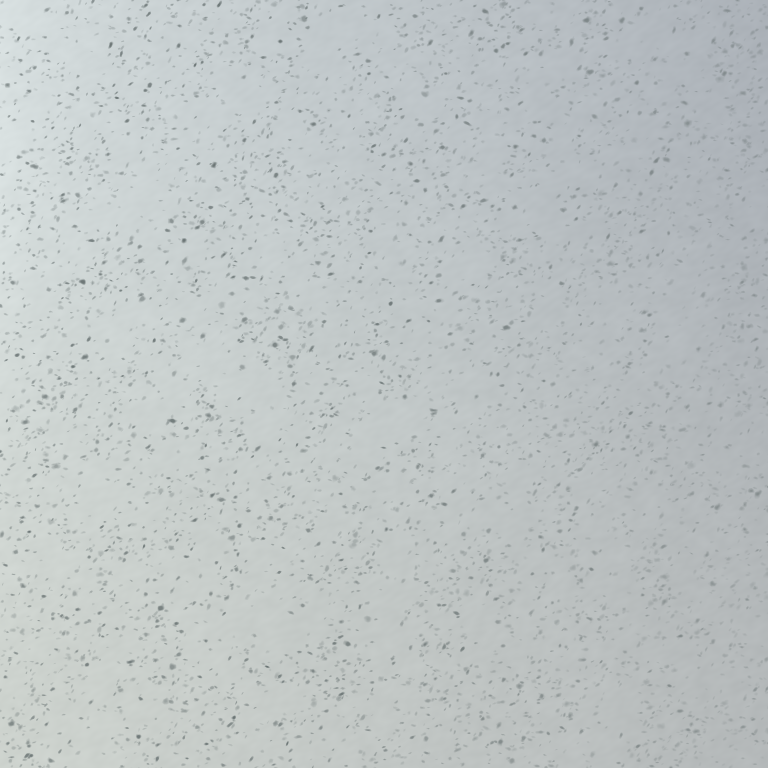
Give the GLSL for this texture, as a WebGL 1 fragment shader.

```glsl
precision highp float;
// Pale grey speckled sheet: a soft light falloff from left to right, strewn with
// small dark flecks. Three jittered grids hold tilted, ragged ellipses of falling
// size; gradient noise clusters the flecks and mottles the ground.

uniform vec2 u_resolution;

#define COARSE_CELLS 50.0
#define MEDIUM_CELLS 76.0
#define FINE_CELLS 112.0
#define COARSE_RADIUS 0.0046
#define MEDIUM_RADIUS 0.0037
#define FINE_RADIUS 0.0027
#define FLECK_TILT 0.38
#define TILT_SPREAD 1.7
#define FLECK_STRENGTH 0.95
#define MOTTLE 0.018
#define CLUSTERING 1.7
#define FLECK_COLOR vec3(0.40, 0.44, 0.44)

float hash(vec2 p) {
  vec3 q = fract(vec3(p.xyx) * 0.1031);
  q += dot(q, q.yzx + 33.33);
  return fract((q.x + q.y) * q.z);
}

vec2 hash2(vec2 p) {
  return vec2(hash(p), hash(p + 71.7));
}

float cornerSlope(vec2 corner, vec2 offset) {
  float angle = 6.2832 * hash(corner + 19.3);
  return dot(vec2(cos(angle), sin(angle)), offset);
}

// Gradient noise, roughly -0.7 to 0.7
float noise(vec2 p) {
  vec2 i = floor(p), f = fract(p);
  vec2 u = f * f * f * (f * (f * 6.0 - 15.0) + 10.0);
  vec2 e = vec2(1.0, 0.0);
  float low = mix(cornerSlope(i, f), cornerSlope(i + e, f - e), u.x);
  float high = mix(cornerSlope(i + e.yx, f - e.yx),
                   cornerSlope(i + 1.0, f - 1.0), u.x);
  return mix(low, high, u.y);
}

// Light falloff: bright on the left, bluish at the top right, warmer at the bottom
vec3 ground(vec2 uv) {
  vec3 bottom = mix(vec3(0.808, 0.830, 0.810), vec3(0.706, 0.723, 0.727), uv.x);
  vec3 top = mix(vec3(0.822, 0.854, 0.856), vec3(0.672, 0.696, 0.722), uv.x);
  vec3 color = mix(bottom, top, smoothstep(0.0, 1.0, uv.y));
  float rim = exp(-uv.x * 14.0) * smoothstep(0.2, 0.8, uv.y);
  float glow = exp(-8.0 * dot(uv - vec2(0.45, 0.5), uv - vec2(0.45, 0.5)));
  float mottle = 0.5 * noise(uv * 6.0) + 0.7 * noise(uv * vec2(30.0, 42.0))
               + 0.8 * noise(uv * vec2(80.0, 115.0) + uv.yx * vec2(-30.0, -25.0));
  return color + 0.03 * rim + vec3(0.010, 0.012, 0.009) * glow + MOTTLE * mottle;
}

// Darkness of one grid of flecks at uv
float flecks(vec2 uv, float cells, float radius, float share, float seed) {
  vec2 home = floor(uv * cells);
  float pixel = 1.0 / min(u_resolution.x, u_resolution.y);
  float ragged = 0.6 * noise(uv * 0.9 / radius + seed);
  float softness = mix(0.4, 0.55, smoothstep(0.4, 1.0, uv.x));
  float dark = 0.0;
  for (int y = -1; y <= 1; y++) {
    for (int x = -1; x <= 1; x++) {
      vec2 cell = home + vec2(float(x), float(y));
      vec2 id = cell + seed;
      vec2 center = (cell + hash2(id)) / cells;
      vec2 shape = hash2(id + 137.0);
      vec2 tone = hash2(id + 251.0);
      float cluster = noise(center * 13.0 + 5.0) + 0.8 * noise(center * 29.0 + 47.0);
      float present = step(tone.x, share * (1.0 + CLUSTERING * cluster));
      float angle = FLECK_TILT + TILT_SPREAD * (shape.x - 0.5);
      vec2 axis = vec2(cos(angle), sin(angle));
      vec2 d = uv - center;
      vec2 along = vec2(dot(d, axis), dot(d, vec2(-axis.y, axis.x)));
      float size = radius * mix(0.7, 1.15, shape.y * shape.y);
      float aspect = mix(1.2, 2.3, hash(id + 389.0));
      float dist = length(along * vec2(1.0, aspect)) / size + ragged;
      float edge = softness + 0.5 * pixel / size;
      float cover = 1.0 - smoothstep(0.8 - edge, 0.8 + edge, dist);
      dark = max(dark, present * cover * mix(0.3, 1.0, tone.y * tone.y));
    }
  }
  return dark;
}

void main() {
  vec2 uv = gl_FragCoord.xy / u_resolution;
  float coarse = flecks(uv, COARSE_CELLS, COARSE_RADIUS, 0.32, 11.0);
  float medium = flecks(uv, MEDIUM_CELLS, MEDIUM_RADIUS, 0.34, 407.0);
  float fine = flecks(uv, FINE_CELLS, FINE_RADIUS, 0.30, 823.0);
  float dark = max(coarse, max(0.85 * medium, 0.6 * fine));

  // Flecks fade toward the dim right side
  dark *= FLECK_STRENGTH * mix(1.0, 0.65, smoothstep(0.3, 1.0, uv.x));
  gl_FragColor = vec4(mix(ground(uv), FLECK_COLOR, dark), 1.0);
}
```
